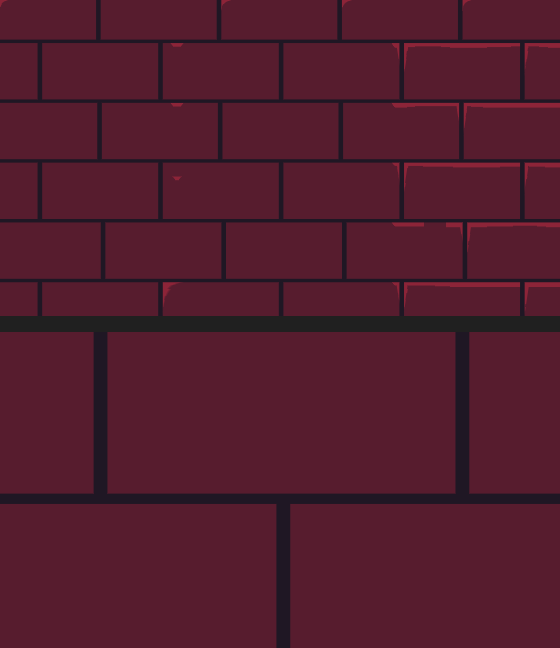
Top: the whole. Bottom: its middle third, enlarged.
This pattern is drawn by a Shadertoy shader. Its source:

```glsl
float hash(vec2 p) {
    return fract(sin(dot(p, vec2(127.1, 311.7))) * 43758.5453);
}

float noise(float x, float seed) {
    float i = floor(x);
    return mix(hash(vec2(i, seed)), hash(vec2(i + 1.0, seed)), smoothstep(0.0, 1.0, x - i));
}

// Coverage of a signed distance, softened over one pixel
float fill(float d, float pixel) {
    return clamp(0.5 - d / pixel, 0.0, 1.0);
}

void mainImage(out vec4 fragColor, in vec2 fragCoord) {
    // The canvas is 432 units tall, measured down from the top
    float pixel = 432.0 / iResolution.y;
    vec2 p = vec2(fragCoord.x, iResolution.y - fragCoord.y) * pixel;

    // Staggered courses; every second one drifts slightly to the right
    vec2 pitch = vec2(164.9, 81.75);
    vec2 joint = vec2(3.15, 2.35);
    float row = floor((p.y - 56.5) / pitch.y) + 1.0;
    float start = mod(row, 2.0) < 0.5 ? 134.5 + 0.4 * row * row : 54.5;
    float column = floor((p.x - start) / pitch.x);
    vec2 origin = vec2(start + column * pitch.x, 56.5 + (row - 1.0) * pitch.y);
    vec2 q = p - origin;

    vec2 box = abs(q - 0.5 * pitch) - 0.5 * pitch + joint;
    float brick = fill(max(box.x, box.y), pixel);

    // Offsets from the visible upper left corner and from the right edge
    vec2 corner = p - max(origin + joint, vec2(0.0));
    float right = pitch.x - joint.x - q.x;

    // Lit rims on the right side of the wall, with stepped edges
    float lit = row > 0.5 ? smoothstep(531.0, 541.0, p.x) : 0.0;
    float jag = floor(3.0 * hash(vec2(floor(p.y / 5.0), row + column * 7.0))) * 0.5;
    float rim = 4.5 + floor(3.0 * noise(p.x / 45.0, row));
    if (row == 4.0 && abs(p.x - 595.0) < 15.0) rim = -4.0;
    float edge = corner.y - mix(-4.0, rim, lit);
    edge = min(edge, corner.x - mix(-4.0, 5.5 - 0.15 * corner.y + jag, lit));
    if (p.x < 650.0)
        edge = min(edge, right - mix(-4.0, 4.0 - 0.16 * corner.y + 0.5 * jag, lit));

    // Worn corners along the top course and on one lower brick
    bool lower = row == 5.0 && column == 1.0;
    if (lower || (row == 0.0 && column != 0.0)) {
        vec2 reach = lower ? vec2(30.0, 42.0) : vec2(17.0, 15.0);
        vec2 c = sqrt(max(corner, 0.0) / reach);
        edge = min(edge, (c.x + c.y - 1.0) * 10.0 + jag - 0.5);
    }

    // Small tapered chips in one column
    if (row > 0.5 && row < 3.5) {
        float drop = corner.y - (row == 3.0 ? 19.0 : 0.0);
        float halfWidth = (row == 3.0 ? 6.0 : 9.0) - 0.8 * drop;
        float chip = max(abs(p.x - 242.0) - halfWidth, abs(drop - 2.5) - 2.5);
        edge = min(edge, chip);
    }

    vec3 mortar = vec3(0.12, 0.09, 0.14);
    vec3 face = mix(vec3(0.34, 0.11, 0.18), vec3(0.55, 0.14, 0.22), fill(edge, pixel));
    fragColor = vec4(mix(mortar, face, brick), 1.0);
}
```
